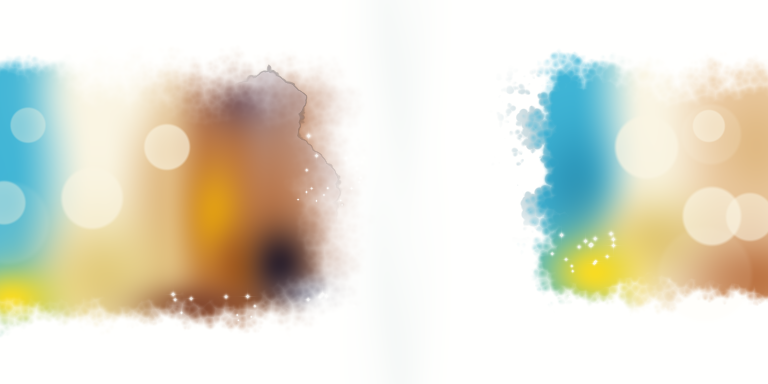
Reproduce this background procedurally as a WebGL 2 fragment shader.

```glsl
#version 300 es
precision highp float;
// Two ragged watercolour washes on white paper, with soft light discs, mist and sparkles.
uniform vec2 u_resolution;
out vec4 fragColor;

// Palette
const vec3 PAPER = vec3(1.0, 1.0, 0.995), MIST = vec3(0.95, 0.965, 0.96);
const vec3 CYAN = vec3(0.25, 0.71, 0.84), TEAL = vec3(0.17, 0.59, 0.73);
const vec3 IVORY = vec3(0.98, 0.96, 0.89), HONEY = vec3(0.89, 0.80, 0.50);
const vec3 YELLOW = vec3(0.97, 0.86, 0.14), AMBER = vec3(0.89, 0.63, 0.08);
const vec3 TAN = vec3(0.88, 0.73, 0.52), PEACH = vec3(0.93, 0.81, 0.67);
const vec3 SIENNA = vec3(0.74, 0.46, 0.27), RUST = vec3(0.68, 0.38, 0.12);
const vec3 UMBER = vec3(0.52, 0.29, 0.19), BLUSH = vec3(0.83, 0.71, 0.66);
const vec3 MAUVE = vec3(0.50, 0.36, 0.37), INK = vec3(0.18, 0.13, 0.17);
const vec3 SLATE = vec3(0.40, 0.39, 0.47), LILAC = vec3(0.70, 0.66, 0.71);
const vec3 SPLASH = vec3(0.54, 0.69, 0.74);

// Shape
const float EDGE_RAGGEDNESS = 0.10;
const float SPLASH_REACH = 0.42;
const float SPARKLE_SIZE = 0.0045;
const int SPARKLES = 18;
// Light discs: centre, radius, strength
const int DISCS = 11;
const vec4 DISC[DISCS] = vec4[](
  vec4(0.073, 0.674, 0.047, 0.38), vec4(0.010, 0.472, 0.058, 0.42),
  vec4(0.020, 0.420, 0.110, 0.10), vec4(0.240, 0.484, 0.082, 0.65),
  vec4(0.435, 0.617, 0.061, 0.65), vec4(1.684, 0.617, 0.084, 0.75),
  vec4(1.846, 0.672, 0.043, 0.55), vec4(1.852, 0.650, 0.080, 0.18),
  vec4(1.854, 0.437, 0.078, 0.68), vec4(1.953, 0.435, 0.064, 0.55),
  vec4(1.836, 0.285, 0.125, 0.10));

vec2 hash2(vec2 p) {
  return fract(sin(vec2(dot(p, vec2(127.1, 311.7)), dot(p, vec2(269.5, 183.3)))) * 43758.5);
}

// Distance to the nearest scattered cell point
float cells(vec2 p) {
  vec2 cell = floor(p), f = p - cell;
  float nearest = 2.0;
  for (int j = -1; j <= 1; j++)
    for (int i = -1; i <= 1; i++) {
      vec2 o = vec2(i, j);
      nearest = min(nearest, length(o + hash2(cell + o) - f));
    }
  return nearest;
}

// Layered cellular noise, centred near zero
float rough(vec2 p) {
  return 0.5 * cells(p * 9.0) + 0.3 * cells(p * 23.0 + 4.0) + 0.2 * cells(p * 51.0 + 9.0) - 0.45;
}

float roundBox(vec2 p, vec2 halfSize, float radius) {
  vec2 q = abs(p) - halfSize + radius;
  return length(max(q, 0.0)) + min(max(q.x, q.y), 0.0) - radius;
}

// Blend in an elliptical pool of pigment
void pool(inout vec3 c, vec2 p, vec2 centre, vec2 radius, vec3 pigment) {
  vec2 d = (p - centre) / radius;
  c = mix(c, pigment, exp(-dot(d, d)));
}

vec3 leftWash(vec2 p) {
  vec3 c = mix(CYAN, IVORY, smoothstep(0.03, 0.24, p.x));
  c = mix(c, TAN, smoothstep(0.27, 0.43, p.x));
  c = mix(c, SIENNA, smoothstep(0.43, 0.55, p.x));
  c = mix(c, BLUSH, smoothstep(0.70, 0.92, p.x));
  pool(c, p, vec2(0.27, 0.28), vec2(0.18, 0.16), HONEY);
  pool(c, p, vec2(0.03, 0.22), vec2(0.12, 0.08), YELLOW);
  pool(c, p, vec2(0.29, 0.76), vec2(0.15, 0.14), IVORY);
  pool(c, p, vec2(0.56, 0.44), vec2(0.07, 0.13), AMBER);
  pool(c, p, vec2(0.62, 0.30), vec2(0.07, 0.10), RUST);
  pool(c, p, vec2(0.52, 0.20), vec2(0.15, 0.06), UMBER);
  pool(c, p, vec2(0.64, 0.74), vec2(0.11, 0.09), MAUVE);
  pool(c, p, vec2(0.73, 0.31), vec2(0.08, 0.10), INK);
  pool(c, p, vec2(0.82, 0.23), vec2(0.10, 0.05), SLATE);
  return c;
}

vec3 rightWash(vec2 p) {
  vec3 c = mix(CYAN, IVORY, smoothstep(1.49, 1.68, p.x));
  c = mix(c, PEACH, smoothstep(1.70, 1.90, p.x));
  pool(c, p, vec2(1.50, 0.52), vec2(0.09, 0.14), TEAL);
  pool(c, p, vec2(1.71, 0.38), vec2(0.15, 0.11), HONEY);
  pool(c, p, vec2(1.97, 0.62), vec2(0.11, 0.15), TAN);
  pool(c, p, vec2(1.55, 0.29), vec2(0.12, 0.09), YELLOW);
  pool(c, p, vec2(1.97, 0.27), vec2(0.17, 0.12), SIENNA);
  return c;
}

// Twinkles scattered around a centre
float sparkles(vec2 p, vec2 centre, vec2 spread) {
  float light = 0.0;
  for (int i = 0; i < SPARKLES; i++) {
    vec2 h = hash2(vec2(i, 7.0) + centre);
    vec2 d = abs(p - centre - (h * 2.0 - 1.0) * spread) / (SPARKLE_SIZE * (0.4 + h.y));
    light += exp(-dot(d, d)) + 0.4 * exp(-d.x * d.y * 4.0 - 0.7 * (d.x + d.y));
  }
  return min(light, 1.0);
}

void main() {
  vec2 p = gl_FragCoord.xy / u_resolution.y;
  float grain = rough(p);
  float mist = exp(-pow((p.x - 1.03) / 0.08, 2.0)) * (0.75 + 0.25 * sin(p.y * 9.0 + sin(p.x * 31.0)));
  vec3 color = mix(PAPER, MIST, mist * 0.7);

  // Left wash: crisp cyan corner, soft top and right side
  float edge = roundBox(p - vec2(0.2, 0.505), vec2(0.74, 0.34), 0.16) + EDGE_RAGGEDNESS * grain;
  float soft = mix(0.04, 0.14, smoothstep(0.10, 0.28, p.x) * smoothstep(0.25, 0.5, p.y));
  soft = mix(soft, 0.20, smoothstep(0.62, 0.92, p.x)) + 0.02;
  color = mix(color, leftWash(p), 1.0 - smoothstep(-soft, 0.02, edge));

  // Thin stained sheet with a darker drying line
  float side = p.x - 0.79 - 0.09 * (1.0 - smoothstep(0.52, 0.66, p.y));
  float roof = p.y - 0.825 + max(0.85 * (p.x - 0.70), 0.45 * (0.70 - p.x));
  float sheet = max(side, roof) + 0.06 * grain;
  float sheetFade = smoothstep(0.38, 0.75, p.y) * smoothstep(0.60, 0.70, p.x);
  color = mix(color, LILAC, 0.42 * sheetFade * (1.0 - smoothstep(-0.004, 0.004, sheet)));
  color *= 1.0 - 0.18 * sheetFade * (1.0 - smoothstep(0.001, 0.006, abs(sheet)));

  // Right wash with splashes beyond its left edge
  float box = roundBox(p - vec2(2.05, 0.525), vec2(0.65, 0.31), 0.06);
  float splash = 1.0 - smoothstep(-0.01, 0.03, box + SPLASH_REACH * grain);
  splash *= smoothstep(0.36, 0.48, p.y) * (1.0 - smoothstep(0.74, 0.84, p.y));
  color = mix(color, SPLASH, 0.5 * splash * smoothstep(1.26, 1.40, p.x) * (1.0 - smoothstep(1.46, 1.56, p.x)));
  soft = mix(0.05, 0.11, smoothstep(1.55, 1.72, p.x) * smoothstep(0.4, 0.6, p.y));
  color = mix(color, rightWash(p), 1.0 - smoothstep(-soft, 0.015, box + 1.3 * EDGE_RAGGEDNESS * grain));

  // Light discs, slightly brighter towards the rim
  for (int i = 0; i < DISCS; i++) {
    float r = length(p - DISC[i].xy) / DISC[i].z;
    float disc = (1.0 - smoothstep(0.90, 1.04, r)) * (0.85 + 0.15 * r * r);
    color = mix(color, IVORY, DISC[i].w * disc);
  }

  float twinkle = sparkles(p, vec2(0.86, 0.56), vec2(0.09, 0.10))
    + sparkles(p, vec2(0.69, 0.20), vec2(0.24, 0.04)) + sparkles(p, vec2(1.50, 0.31), vec2(0.10, 0.09));
  fragColor = vec4(mix(color, PAPER, min(twinkle, 1.0) * 0.85), 1.0);
}
```
